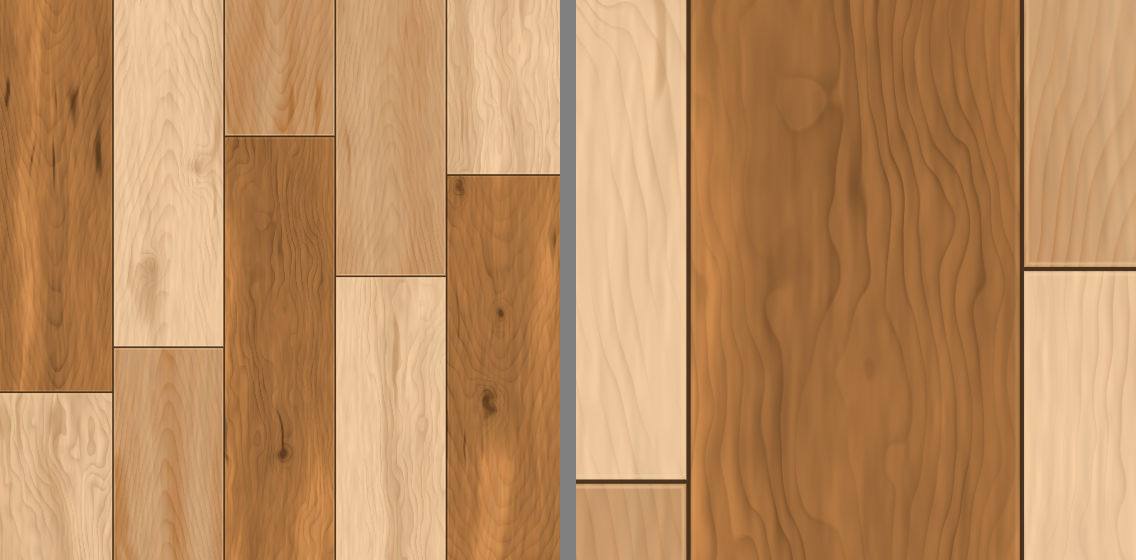
Left, the full canvas; right, a detail of the centre.
Give the GLSL for this texture, as a WebGL 2 fragment shader.

```glsl
#version 300 es
precision highp float;
// Wood plank floor: five columns of staggered boards with rings, fibres, streaks and knots.
uniform vec2 u_resolution;
out vec4 fragColor;

const float FIRST_SEAM = 0.2018;   // x of the first vertical seam
const float PLANK_WIDTH = 0.1985;
const float LAST_COLUMN = 4.0;
const float SEAM_HALF = 0.0012;
const float RING_DENSITY = 19.0;
const float RING_DEPTH = 0.50;
const float BLOTCH_DEPTH = 2.1;
const float FIBRE_DEPTH = 0.11;
const vec3 SEAM_COLOR = vec3(0.24, 0.16, 0.09);
const vec3 BEVEL_COLOR = vec3(0.97, 0.83, 0.62);

// Wood tones from deep brown to cream
const vec3 TONES[6] = vec3[6](
    vec3(0.38, 0.24, 0.12), vec3(0.60, 0.40, 0.22), vec3(0.71, 0.475, 0.26),
    vec3(0.77, 0.58, 0.40), vec3(0.82, 0.66, 0.49), vec3(0.925, 0.775, 0.61));

// Height of the end joint in each column
const float JOINTS[5] = float[5](0.2995, 0.380, 0.7565, 0.5065, 0.6875);
// Per board, lower then upper: tone level and arch of the grain (0 = straight)
const float LEVELS[10] = float[10](4.5, 1.75, 3.2, 5.0, 1.6, 3.1, 4.9, 3.5, 1.65, 4.7);
const float ARCHES[10] = float[10](0.0, -1.0, 1.1, 0.8, 0.0, -0.9, 0.0, 1.2, -0.6, 0.0);

// Knots: centre, radius, darkness
const int KNOT_COUNT = 6;
const vec4 KNOTS[KNOT_COUNT] = vec4[KNOT_COUNT](
    vec4(0.874, 0.281, 0.024, 1.1), vec4(0.892, 0.440, 0.011, 1.1),
    vec4(0.505, 0.190, 0.017, 1.5), vec4(0.352, 0.700, 0.020, 0.7),
    vec4(0.273, 0.525, 0.013, 0.3), vec4(0.822, 0.665, 0.016, 0.8));

float hash(vec2 p) {
    vec3 q = fract(vec3(p.xyx) * 0.1031);
    q += dot(q, q.yzx + 33.33);
    return fract((q.x + q.y) * q.z);
}

float noise(vec2 p) {
    vec2 i = floor(p), f = fract(p);
    f = f * f * (3.0 - 2.0 * f);
    return mix(mix(hash(i), hash(i + vec2(1, 0)), f.x),
               mix(hash(i + vec2(0, 1)), hash(i + vec2(1, 1)), f.x), f.y);
}

float fbm(vec2 p) {
    float sum = 0.0, gain = 0.5;
    for (int i = 0; i < 4; i++) {
        sum += gain * noise(p);
        p = p * 2.03 + 7.1;
        gain *= 0.5;
    }
    return sum / 0.9375;
}

vec3 woodTone(float level) {
    level = clamp(level, 0.0, 4.999);
    int i = int(level);
    return mix(TONES[i], TONES[i + 1], fract(level));
}

void main() {
    vec2 uv = gl_FragCoord.xy / u_resolution;
    float pixel = 1.0 / min(u_resolution.x, u_resolution.y);

    // Board lookup
    float s = (uv.x - FIRST_SEAM) / PLANK_WIDTH;
    float column = clamp(floor(s) + 1.0, 0.0, LAST_COLUMN);
    float across = s - column + 0.5;
    float joint = JOINTS[int(column)];
    int board = int(column) * 2 + (uv.y > joint ? 1 : 0);
    float arch = ARCHES[board], level = LEVELS[board];
    float darkBoard = 1.0 - smoothstep(1.8, 3.0, level);
    vec2 seed = vec2(float(board) * 13.7, float(board) * 5.3);

    // Growth rings: nested arches or long wavy lines, bent around the knots
    float warp = fbm(vec2(across * 2.0, uv.y * 4.5) + seed) - 0.5;
    float bow = sqrt(across * across + 0.012);
    float arched = uv.y * sign(arch) + bow * abs(arch) + warp * 0.24;
    float straight = across * 0.75 + warp * 0.55 + uv.y * 0.06;
    float rings = RING_DENSITY * (arch == 0.0 ? straight : arched);
    float knotShade = 0.0;
    for (int i = 0; i < KNOT_COUNT; i++) {
        vec2 offset = (uv - KNOTS[i].xy) * vec2(1.0, 0.6) / KNOTS[i].z;
        offset += 0.5 * (vec2(noise(uv * 60.0), noise(uv * 60.0 + 9.0)) - 0.5);
        float reach = dot(offset, offset);
        rings += 4.0 * exp(-reach * 0.8);
        knotShade += KNOTS[i].w * (exp(-reach * 4.0) + 0.35 * exp(-reach * 0.7));
    }
    float phase = fract(rings);
    float ringLine = phase * phase * phase * (1.0 - smoothstep(0.88, 1.0, phase));
    ringLine *= clamp(1.3 - 1.6 * fwidth(rings), 0.0, 1.0);
    ringLine *= 0.4 + 1.1 * noise(vec2(across * 5.0, uv.y * 9.0) + seed);

    // Broad blotches, fine fibres and narrow dark streaks
    float blotch = fbm(vec2(across * 4.5 + warp * 1.5, uv.y * 2.2) + seed * 1.7) - 0.5;
    float fibre = noise(vec2(uv.x * 230.0 + warp * 8.0, uv.y * 16.0) + seed) - 0.5;
    float pores = noise(vec2(uv.x * 330.0, uv.y * 55.0)) - 0.5;
    float streak = smoothstep(0.74, 0.95, noise(vec2(uv.x * 85.0 + warp * 5.0, uv.y * 8.0) + seed));
    streak *= smoothstep(0.48, 0.72, noise(vec2(across * 3.0, uv.y * 5.0) + seed * 2.3));

    level += BLOTCH_DEPTH * blotch - RING_DEPTH * ringLine * 1.5;
    level -= knotShade * mix(1.6, 1.0, darkBoard) + streak * mix(0.9, 1.5, darkBoard);
    level = mix(level, min(level, 2.25), darkBoard);
    vec3 color = woodTone(level);
    color *= 1.0 + FIBRE_DEPTH * mix(0.6, 1.1, darkBoard) * (fibre + 0.6 * pores);
    color *= 1.0 + 0.10 * darkBoard * smoothstep(0.05, 0.25, blotch);

    // Seams with a pale bevel beside them
    float sideGap = abs(s - clamp(round(s), 0.0, LAST_COLUMN - 1.0)) * PLANK_WIDTH;
    float gap = min(sideGap, abs(uv.y - joint));
    float bevel = 1.0 - smoothstep(0.0, 0.0018, abs(gap - 0.0032));
    color = mix(color, BEVEL_COLOR, bevel * mix(0.4, 0.15, darkBoard));
    float seam = 1.0 - smoothstep(SEAM_HALF - 0.5 * pixel, SEAM_HALF + 0.7 * pixel, gap);
    color = mix(color, SEAM_COLOR, seam * 0.92);
    fragColor = vec4(color, 1.0);
}
```
